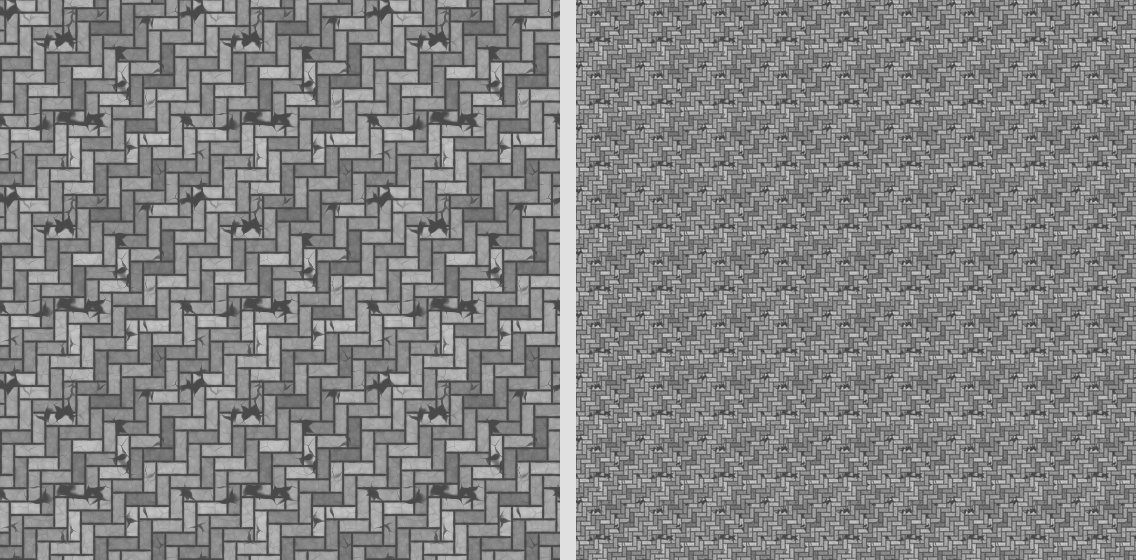
Left, the tile; right, the same tile 3 across and 3 down.
A WebGL 1 fragment shader for this texture:

```glsl
precision highp float;
// Worn grey herringbone paving: 7 by 3 unit bricks on a skewed lattice,
// each with its own tone, dark soft joints, faint veins and star-shaped stains.
// Lattice and noise all wrap over one square tile, repeated across the canvas.

uniform vec2 u_resolution;

#define REPEATS 3.0                // tiles across and down
#define TILE 42.0                  // tile side in units
#define BRICK vec2(7.0, 3.0)       // brick length and width in units
#define ORIGIN vec2(1.2, -0.15)    // corner of the first brick
#define JOINT 0.24                 // half width of a joint in units
#define JOINT_COLOR 0.285
#define TONE_DARK 0.43
#define TONE_LIGHT 0.735
#define VEIN_CELLS 13.0            // vein network cells per tile
#define STAIN_CELLS 7.0            // stain noise cells per tile
#define SPOT_CELLS 30.0            // speckle cells per tile
#define SEED 3.7

float hash(vec2 p) {
  return fract(sin(dot(p, vec2(127.1, 311.7)) + SEED) * 43758.55);
}

// Integer cell wrapped to the period n
vec2 wrap(vec2 cell, float n) {
  return floor(mod(cell + 0.5, n));
}

float corner(vec2 cell, vec2 offset, float n) {
  float angle = 6.28318 * hash(wrap(cell, n) + n);
  return dot(vec2(cos(angle), sin(angle)), offset);
}

// Gradient noise with period n
float gradientNoise(vec2 p, float n) {
  vec2 i = floor(p), f = p - i;
  vec2 u = f * f * f * (f * (f * 6.0 - 15.0) + 10.0);
  vec2 e = vec2(1.0, 0.0);
  return mix(mix(corner(i, f, n), corner(i + e, f - e, n), u.x),
             mix(corner(i + e.yx, f - e.yx, n), corner(i + 1.0, f - 1.0, n), u.x), u.y);
}

// Distances to the nearest and second nearest scattered points, period n
vec2 cellDistances(vec2 p, float n) {
  vec2 i = floor(p), f = p - i;
  vec2 nearest = vec2(8.0);
  for (int y = -1; y <= 1; y++) {
    for (int x = -1; x <= 1; x++) {
      vec2 g = vec2(float(x), float(y));
      vec2 id = wrap(i + g, n) + n;
      float d = length(g + vec2(hash(id), hash(id + 71.3)) - f);
      if (d < nearest.x) nearest = vec2(d, nearest.x);
      else nearest.y = min(nearest.y, d);
    }
  }
  return nearest;
}

vec2 latticePoint(float a, float b) {
  return vec2(a * BRICK.y + b * BRICK.x, a * BRICK.y - b * BRICK.x);
}

// Returns the distance to the brick edge and a random value for the brick
vec2 herringbone(vec2 p) {
  float diagonal = p.x - p.y;
  float b = floor((diagonal + BRICK.y) / (2.0 * BRICK.x));
  float a = floor((p.y + b * BRICK.x) / BRICK.y);
  vec2 base = latticePoint(a, b);
  vec2 local = p - base, size = BRICK;
  float upright = 0.0;
  if (local.x < 0.0 || local.x > BRICK.x) {
    b = floor((diagonal + BRICK.x + BRICK.y) / (2.0 * BRICK.x));
    a = floor((p.x - b * BRICK.x) / BRICK.y) + 1.0;
    base = latticePoint(a, b);
    local = p - base + vec2(BRICK.y, 0.0);
    size = BRICK.yx;
    upright = 57.0;
  }
  vec2 edge = min(local, size - local);
  return vec2(min(edge.x, edge.y), hash(wrap(base, TILE) + upright));
}

void main() {
  vec2 uv = gl_FragCoord.xy / u_resolution;
  vec2 t = fract(vec2(uv.x, 1.0 - uv.y) * REPEATS);
  float pixel = TILE * REPEATS / min(u_resolution.x, u_resolution.y);

  // Bricks with slightly uneven edges
  float grain = gradientNoise(t * 28.0, 28.0);
  float mottle = gradientNoise(t * 16.0, 16.0);
  vec2 brick = herringbone(t * TILE - ORIGIN);
  float edge = brick.x + 0.08 * grain;
  float tone = mix(TONE_DARK, TONE_LIGHT, pow(brick.y, 0.75));

  // Mottling and pale speckles
  float spot = 1.0 - smoothstep(0.25, 0.36, cellDistances(t * SPOT_CELLS, SPOT_CELLS).x);
  tone += 0.05 * mottle + 0.03 * grain + 0.025 * spot;
  tone *= 0.94 + 0.06 * smoothstep(0.2, 0.9, edge);

  // Veins that swell into stains where the slow noise is high
  vec2 warped = t * VEIN_CELLS + 0.2 * vec2(grain, mottle);
  vec2 cells = cellDistances(warped, VEIN_CELLS);
  float wear = gradientNoise(t * STAIN_CELLS, STAIN_CELLS);
  float width = 0.04 + 0.65 * smoothstep(0.2, 0.6, wear);
  float vein = 1.0 - smoothstep(0.4 * width, width + 0.06, cells.y - cells.x);
  float stain = vein * mix(0.13, 1.0, smoothstep(0.08, 0.42, wear));

  // Joints
  float soft = max(0.17, 0.6 * pixel);
  float face = smoothstep(JOINT - soft, JOINT + soft, edge);
  float grey = mix(JOINT_COLOR, tone, face * (1.0 - stain));
  gl_FragColor = vec4(vec3(grey), 1.0);
}
```
